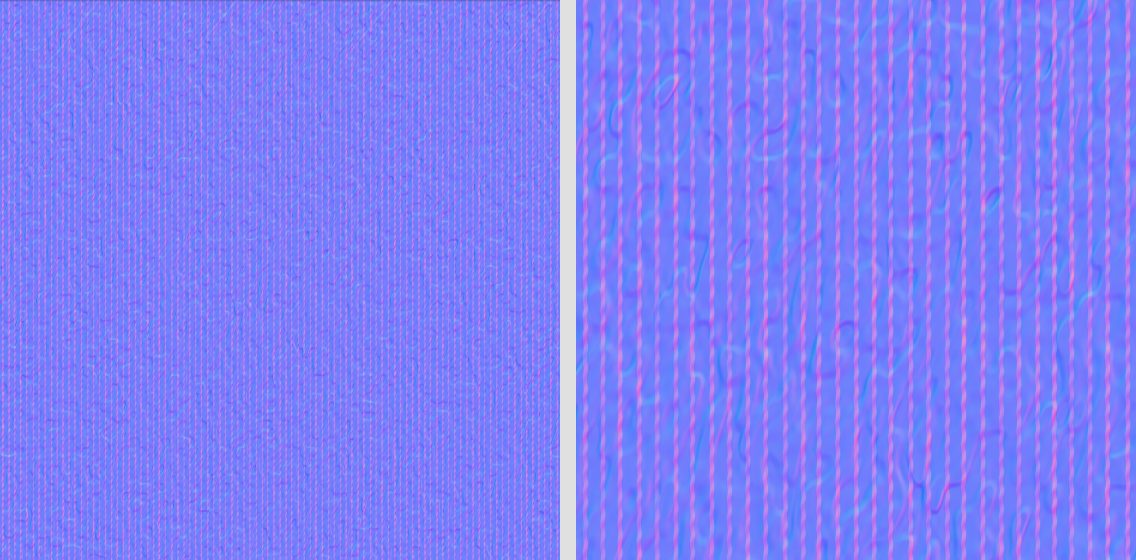
Left: the whole. Right: its middle third, enlarged.
Write a WebGL 1 fragment shader that draws this texture map.

```glsl
precision highp float;
uniform vec2 u_resolution;

const float CORDS = 93.0;            // cords across
const float TWISTS = 86.0;           // twists along each cord
const float CORD_HALF_WIDTH = 0.115; // in cord spacings
const float CORD_JITTER = 0.16;
const float CORD_WOBBLE = 0.025;
const float TWIST_SLANT = 7.0;
const vec3 BASE = vec3(0.435, 0.495, 0.99);
const float CORD_TILT = 0.285;
const float TWIST_TILT = 0.055;
const float WRINKLE_TILT = 0.27;
const float WRINKLE_LEAN = 0.2;
const float WRINKLE_BEND = 1.3;
const vec2 WRINKLE_SCALE = vec2(122.0, 62.0);
const float SLOPE_STEP = 0.0013;
const float CREASES = 4.0;
const float CREASE_BOTTOM = 0.89;
const float CREASE_WIDTH = 0.0012;

float hash(vec2 p) {
  vec3 q = fract(p.xyx * 0.1031);
  q += dot(q, q.yzx + 33.33);
  return fract((q.x + q.y) * q.z);
}

float noise(vec2 p) {
  vec2 i = floor(p);
  vec2 f = fract(p);
  f = f * f * (3.0 - 2.0 * f);
  float low = mix(hash(i), hash(i + vec2(1.0, 0.0)), f.x);
  float high = mix(hash(i + vec2(0.0, 1.0)), hash(i + vec2(1.0, 1.0)), f.x);
  return mix(low, high, f.y);
}

// Short, crisp folds with flat cloth between them
float wrinkleHeight(vec2 p) {
  vec2 q = vec2(p.x - WRINKLE_LEAN * p.y, p.y) * WRINKLE_SCALE;
  q.x += WRINKLE_BEND * noise(p * vec2(38.0, 30.0) + 7.0);
  float folds = smoothstep(0.38, 0.72, noise(q));
  float flecks = noise(q * vec2(1.8, 2.0) + 19.0);
  return folds + 0.7 * flecks;
}

vec2 wrinkleSlope(vec2 p) {
  float h = wrinkleHeight(p);
  vec2 slope = vec2(wrinkleHeight(p + vec2(SLOPE_STEP, 0.0)) - h,
                    wrinkleHeight(p + vec2(0.0, SLOPE_STEP)) - h);
  float patches = mix(0.75, 1.2, noise(p * vec2(40.0, 26.0) + 3.0));
  return slope * patches;
}

// Tilt of the twisted cord in this column
vec2 cordTilt(vec2 p, float pixel) {
  float x = p.x * CORDS;
  float id = floor(x);
  float seed = hash(vec2(id, 5.0));
  float phase = 6.28318 * (p.y * TWISTS + hash(vec2(id, 11.0)));
  phase += 2.0 * noise(vec2(id * 3.7, p.y * 30.0));
  float center = 0.5 + CORD_JITTER * (seed - 0.5) + CORD_WOBBLE * sin(phase);
  float offset = fract(x) - center;
  float blur = 0.5 * pixel * CORDS;
  float core = 1.0 - smoothstep(CORD_HALF_WIDTH - blur, CORD_HALF_WIDTH + blur, abs(offset));
  float halo = 1.0 - smoothstep(0.08, 0.2 + blur, abs(offset));
  float strength = mix(0.85, 1.05, hash(vec2(id, 23.0)));
  strength *= mix(0.88, 1.08, noise(vec2(id * 1.3, p.y * 50.0)));
  float twist = sin(phase - TWIST_SLANT * offset);
  float push = core * CORD_TILT * (1.0 + 0.08 * twist);
  return strength * vec2(push, halo * TWIST_TILT * twist);
}

// Faint diagonal creases near the top edge
float creaseMask(vec2 p, float pixel) {
  float x = (p.x - 0.8 * (p.y - CREASE_BOTTOM)) * CREASES;
  float id = floor(x);
  float center = 0.2 + 0.5 * hash(vec2(id, 41.0));
  float distanceToLine = abs(fract(x) - center) / CREASES;
  float line = 1.0 - smoothstep(0.0, CREASE_WIDTH + pixel, distanceToLine);
  return line * smoothstep(CREASE_BOTTOM, CREASE_BOTTOM + 0.02, p.y);
}

void main() {
  vec2 p = gl_FragCoord.xy / u_resolution;
  float pixel = 1.0 / u_resolution.x;

  vec2 tilt = WRINKLE_TILT * wrinkleSlope(p) + cordTilt(p, pixel);
  tilt += vec2(0.07, 0.06) * creaseMask(p, pixel);

  vec3 color = BASE + vec3(tilt, -0.7 * dot(tilt, tilt));

  // Darkened top hem
  color *= 1.0 - 0.2 * smoothstep(0.996, 1.0, p.y);
  gl_FragColor = vec4(clamp(color, 0.0, 1.0), 1.0);
}
```
